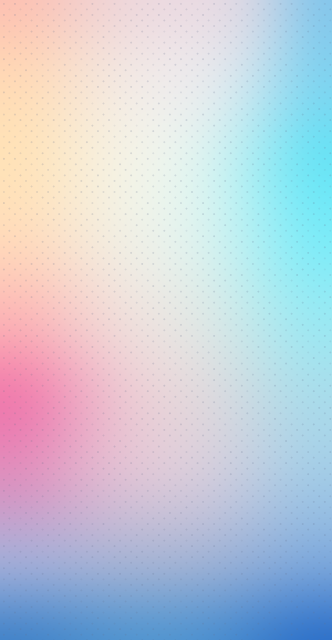
A WebGL 2 fragment shader for this background:

```glsl
#version 300 es
precision highp float;

#define STOPS 9
#define WARM_REACH 0.30
#define COOL_REACH_TOP 0.21
#define COOL_REACH 0.31
#define DOT_COLUMNS 30.0
#define DOT_RADIUS 0.085
#define DOT_OPACITY 0.15
#define DOT_PHASE vec2(0.85, 0.85)
#define DOT_COLOR vec3(0.38, 0.43, 0.55)

uniform vec2 u_resolution;
out vec4 outColor;

// Colour ramps, evenly spaced from top to bottom
const vec3 WARM[STOPS] = vec3[STOPS](
    vec3(0.99, 0.76, 0.70), vec3(1.00, 0.85, 0.71), vec3(1.00, 0.885, 0.72),
    vec3(1.00, 0.85, 0.73), vec3(0.985, 0.70, 0.71), vec3(0.94, 0.49, 0.68),
    vec3(0.86, 0.57, 0.75), vec3(0.64, 0.67, 0.84), vec3(0.27, 0.52, 0.79));
const vec3 PALE[STOPS] = vec3[STOPS](
    vec3(0.92, 0.86, 0.89), vec3(0.94, 0.925, 0.93), vec3(0.955, 0.965, 0.94),
    vec3(0.94, 0.955, 0.93), vec3(0.935, 0.91, 0.89), vec3(0.925, 0.85, 0.855),
    vec3(0.87, 0.80, 0.85), vec3(0.66, 0.71, 0.83), vec3(0.34, 0.60, 0.82));
const vec3 COOL[STOPS] = vec3[STOPS](
    vec3(0.53, 0.78, 0.92), vec3(0.50, 0.83, 0.94), vec3(0.42, 0.89, 0.96),
    vec3(0.49, 0.92, 0.97), vec3(0.60, 0.91, 0.95), vec3(0.66, 0.86, 0.92),
    vec3(0.63, 0.79, 0.90), vec3(0.49, 0.66, 0.86), vec3(0.19, 0.45, 0.79));

float hash(vec2 p) {
    return fract(sin(dot(p, vec2(127.1, 311.7))) * 43758.5453);
}

// Catmull-Rom curve through the ramp colours
vec3 ramp(vec3 stops[STOPS], float depth) {
    float s = clamp(depth, 0.0, 1.0) * float(STOPS - 1);
    int i = min(int(s), STOPS - 2);
    float t = s - float(i);
    vec3 a = stops[max(i - 1, 0)];
    vec3 b = stops[i];
    vec3 c = stops[i + 1];
    vec3 d = stops[min(i + 2, STOPS - 1)];
    return b + 0.5 * t * (c - a + t * (2.0 * a - 5.0 * b + 4.0 * c - d
        + t * (3.0 * (b - c) + d - a)));
}

// Soft falloff from a side edge
float edgeGlow(float distanceToEdge, float reach) {
    float d = distanceToEdge / reach;
    return exp(-d * d);
}

// Two interleaved square lattices of faint dots
float dotPattern(vec2 p) {
    float pixel = DOT_COLUMNS / u_resolution.x;
    float cover = 0.0;
    for (int k = 0; k < 2; k++) {
        vec2 q = p * DOT_COLUMNS - DOT_PHASE + 0.5 * float(k) + 0.5;
        float d = length(fract(q) - 0.5);
        float strength = mix(0.6, 1.4, hash(floor(q) + 17.0 * float(k)));
        float edge = 0.6 * pixel;
        cover += strength * (1.0 - smoothstep(DOT_RADIUS - edge, DOT_RADIUS + edge, d));
    }
    return cover;
}

void main() {
    vec2 uv = gl_FragCoord.xy / u_resolution;
    float depth = 1.0 - uv.y;

    // Pale centre with warm light on the left and cool light on the right
    vec3 color = ramp(PALE, depth);
    color = mix(color, ramp(WARM, depth), edgeGlow(uv.x, WARM_REACH));
    float coolReach = mix(COOL_REACH_TOP, COOL_REACH, smoothstep(0.0, 0.3, depth));
    color = mix(color, ramp(COOL, depth), edgeGlow(1.0 - uv.x, coolReach));

    // Dot lattice, measured from the top in canvas widths
    vec2 p = vec2(gl_FragCoord.x, u_resolution.y - gl_FragCoord.y) / u_resolution.x;
    color = mix(color, DOT_COLOR, DOT_OPACITY * dotPattern(p));

    outColor = vec4(clamp(color, 0.0, 1.0), 1.0);
}
```
